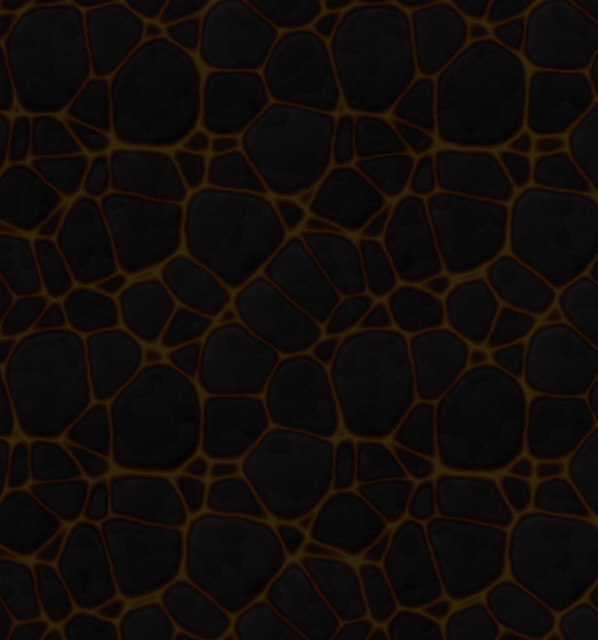
Give the GLSL for this texture, as a WebGL 2 fragment shader.

```glsl
#version 300 es
precision highp float;
// Dark faceted stones packed over faintly glowing lava, repeating in square tiles.
// A weighted Voronoi diagram gives stones of mixed sizes; the softened distance to
// their borders drives the heat, and a finer diagram chips facets into each stone.

uniform vec2 u_resolution;
out vec4 fragColor;

const float TILE = 0.508;          // tile side, in canvas heights
const float STONES = 7.0;          // stone cells along a tile
const float FACETS = 16.0;         // facet cells along a tile
const float STONE_SPREAD = 1.4;    // size contrast between stones
const float FACET_SPREAD = 0.5;
const float CORNER = 14.0;         // lower values round the stones more
const float GAP_HEAT = 0.66;       // heat on the line between two stones
const float HEAT_FALL = 8.2;       // how fast heat fades into a stone
const float OUTLINE_WARP = 0.045;
const vec2 LIGHT = vec2(-0.4, 0.9);

const vec3 ROCK = vec3(0.046, 0.042, 0.041);
const vec3 EMBER = vec3(0.088, 0.031, 0.018);
const vec3 ORANGE = vec3(0.140, 0.062, 0.018);
const vec3 AMBER = vec3(0.162, 0.102, 0.026);
const vec3 YELLOW = vec3(0.185, 0.142, 0.032);

vec3 hash3(vec2 p) {
    vec3 q = vec3(dot(p, vec2(127.1, 311.7)),
                  dot(p, vec2(269.5, 183.3)),
                  dot(p, vec2(419.2, 371.9)));
    return fract(sin(q + 3.7) * 43758.5);
}

// Layered sines, each octave turned and bent by the last; about -1 to 1.
float ripple(vec2 p) {
    float sum = 0.0, amp = 0.5;
    for (int i = 0; i < 4; i++) {
        sum += amp * sin(p.x + 1.3 * sin(p.y)) * cos(p.y * 0.9 + sum);
        p = mat2(1.2, 1.6, -1.6, 1.2) * p + 2.3;
        amp *= 0.6;
    }
    return sum;
}

// Site of a cell: position in xy, squared weight in z.
vec3 site(vec2 cell, float wrap, float spread) {
    vec3 h = hash3(mod(cell, wrap));
    return vec3(cell + 0.12 + 0.76 * h.xy, spread * pow(h.z, 2.5));
}

// Weighted Voronoi: x = softened border distance, y = id, zw = offset from site.
vec4 cells(vec2 p, float wrap, float spread) {
    vec2 base = floor(p), home = base;
    vec3 own = vec3(0.0);
    float best = 1e5;
    for (int j = -2; j <= 2; j++)
    for (int i = -2; i <= 2; i++) {
        vec2 cell = base + vec2(i, j);
        vec3 s = site(cell, wrap, spread);
        vec2 d = p - s.xy;
        float power = dot(d, d) - s.z;
        if (power < best) { best = power; own = s; home = cell; }
    }
    float total = 0.0;
    for (int j = -3; j <= 3; j++)
    for (int i = -3; i <= 3; i++) {
        if (i == 0 && j == 0) continue;
        vec3 s = site(home + vec2(i, j), wrap, spread);
        vec2 d = p - s.xy;
        float border = (dot(d, d) - s.z - best) / (2.0 * length(s.xy - own.xy));
        total += exp(-CORNER * border);
    }
    float id = hash3(mod(home, wrap) + 41.0).x;
    return vec4(-log(total + 1e-9) / CORNER, id, p - own.xy);
}

vec3 lavaRamp(float heat) {
    vec3 c = mix(EMBER, ORANGE, smoothstep(0.30, 0.58, heat));
    c = mix(c, AMBER, smoothstep(0.55, 0.80, heat));
    return mix(c, YELLOW, smoothstep(0.80, 1.02, heat));
}

void main() {
    vec2 uv = gl_FragCoord.xy / u_resolution.y;
    vec2 p = uv / TILE * STONES + vec2(1.3, 2.6);

    // Stones with slightly ragged outlines
    vec2 warp = vec2(ripple(p * 3.1), ripple(p.yx * 2.7 + 5.0));
    vec4 stone = cells(p + OUTLINE_WARP * warp, STONES, STONE_SPREAD);
    float inside = stone.x;

    // Facets: a flat tone per chip, fading at ridges that catch light
    vec2 chipPos = (p + 0.16 * warp) * FACETS / STONES;
    vec4 chip = cells(chipPos + 3.0 * stone.y, FACETS, FACET_SPREAD);
    float plane = (chip.y - 0.5) * smoothstep(0.0, 0.14, chip.x);
    float slope = dot(chip.zw, LIGHT);
    float ridge = 1.0 - smoothstep(0.0, 0.05, abs(chip.x));
    float dome = clamp(dot(stone.zw, LIGHT), -1.0, 1.0);
    float grain = ripple(p * 19.0) + 0.6 * ripple(p.yx * 43.0);

    // Rock shading, with a lit bevel above and a dark seam at the border
    float bevel = smoothstep(0.06, 0.13, inside) * (1.0 - smoothstep(0.13, 0.24, inside));
    float tone = 0.96 + 0.30 * (stone.y - 0.5) + 0.38 * plane + 0.16 * slope;
    tone += 0.16 * dome + 0.10 * grain + 0.30 * bevel * dome;
    tone += 0.32 * ridge * smoothstep(0.35, 0.9, chip.y);
    tone *= mix(0.55, 1.0, smoothstep(0.03, 0.14, inside));
    vec3 color = ROCK * max(tone, 0.25);

    // Lava in the gaps, uneven in width and bleeding red onto the stones
    float flow = ripple(p * 0.9 + 1.7);
    float heat = GAP_HEAT - HEAT_FALL * inside + 0.20 * flow + 0.04 * grain;
    color = mix(color, lavaRamp(heat), smoothstep(0.02, 0.34, heat));
    float bleed = exp(-11.0 * max(inside, 0.0)) * (0.6 + 0.4 * flow - 0.3 * dome);
    color += vec3(0.020, 0.003, 0.0) * max(bleed, 0.0) * (1.0 - smoothstep(0.1, 0.5, heat));

    fragColor = vec4(color, 1.0);
}
```
